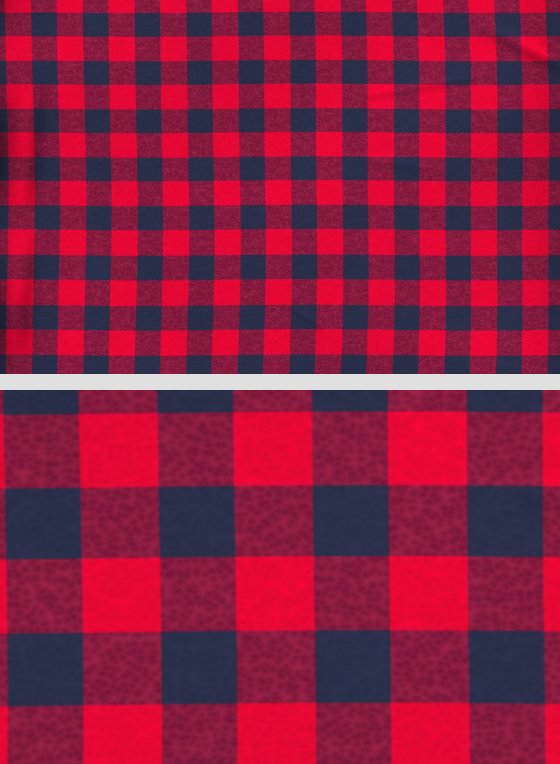
Top: the whole. Bottom: its middle third, enlarged.
Give the GLSL for this texture, as a Shadertoy shader.

```glsl
vec2 hash2(vec2 p) {
    vec3 q = fract(p.xyx * vec3(0.1031, 0.1030, 0.0973));
    q += dot(q, q.yzx + 33.33);
    return fract((q.xx + q.yz) * q.zy);
}

// Distance to the nearest scattered point
float cellular(vec2 p) {
    vec2 cell = floor(p);
    float nearest = 2.0;
    for (int j = -1; j <= 1; j++)
        for (int i = -1; i <= 1; i++) {
            vec2 c = cell + vec2(i, j);
            nearest = min(nearest, length(c + hash2(c) - p));
        }
    return nearest;
}

// Smooth, irregular undulation from layered sines, about -1 to 1
float undulation(vec2 p) {
    float sum = 0.0, amp = 0.5;
    for (int i = 0; i < 4; i++) {
        sum += amp * sin(p.x + 1.7 * sin(p.y)) * cos(p.y * 0.8 + float(i));
        p = mat2(1.5, 1.1, -1.1, 1.5) * p + 2.3;
        amp *= 0.6;
    }
    return sum;
}

// Coverage of a dark band over the first 0.49 of each repeat
float band(float t) {
    float edge = 0.245 - abs(fract(t + 0.255) - 0.5);
    float soft = max(fwidth(t) * 0.8, 0.012);
    return smoothstep(-soft, soft, edge);
}

// Soft crease along a segment: dark on one flank, light on the other
float crease(vec2 p, vec2 a, vec2 b, float width) {
    vec2 dir = normalize(b - a);
    float along = dot(p - a, dir) / length(b - a);
    float across = dot(p - a, vec2(-dir.y, dir.x)) / width;
    float fade = smoothstep(-0.1, 0.3, along) * smoothstep(1.1, 0.7, along);
    return fade * (exp(-across * across) - 0.5 * exp(-pow(across - 1.6, 2.0)));
}

void mainImage(out vec4 fragColor, in vec2 fragCoord) {
    vec2 uv = fragCoord / iResolution.xy;
    vec2 p = fragCoord / iResolution.y;
    float down = 1.0 - uv.y;

    // Check coordinates, bowed a little as the cloth lies
    float u = uv.x * 10.878 - 0.666 + 0.2 * pow(down - 0.55, 2.0);
    float v = down * 7.758 - 0.258 - 0.11 * smoothstep(0.5, 1.0, down);
    u += 0.012 * sin(p.y * 9.0 + p.x * 3.0);
    v += 0.014 * sin(p.x * 7.0 + 2.0) - 0.02 * exp(-uv.x * 12.0) * uv.y;
    float across = band(u), along = band(v);

    // Woven colours: crossing bands are navy, single bands a blend
    vec3 red = vec3(0.91, 0.03, 0.21);
    vec3 maroon = vec3(0.54, 0.11, 0.25);
    vec3 navy = vec3(0.165, 0.185, 0.29);
    float blend = across + along - 2.0 * across * along;

    // Thread flecks, strongest where both yarns show
    float fleck = cellular(p * vec2(125.0, 155.0)) - 0.5;
    float slub = cellular(p * vec2(38.0, 75.0) + 7.0) - 0.5;
    float grain = fleck * 0.8 + slub * 0.45;
    vec3 col = mix(mix(red, maroon, across), mix(maroon, navy, across), along);
    col += blend * grain * vec3(0.14, 0.06, 0.06);
    col *= 1.0 + (1.0 - blend) * grain * 0.09;

    // Broad light, darker toward the left and right edges
    float light = 1.0 + 0.035 * undulation(p * 5.0);
    light -= 0.30 * exp(-uv.x * 28.0) * (0.75 + 0.5 * sin(uv.y * 13.0));
    light -= 0.08 * smoothstep(0.9, 1.0, uv.x);

    // Folds and creases
    light -= 0.17 * crease(p, vec2(0.08, 0.42), vec2(0.115, 0.78), 0.022);
    light -= 0.14 * crease(p, vec2(0.06, 0.05), vec2(0.09, 0.38), 0.020);
    light -= 0.18 * crease(p, vec2(1.28, 0.92), vec2(1.52, 0.80), 0.016);
    light -= 0.10 * crease(p, vec2(0.95, 0.73), vec2(1.30, 0.79), 0.010);
    light -= 0.08 * crease(p, vec2(0.95, 0.57), vec2(1.20, 0.53), 0.012);
    light -= 0.10 * crease(p, vec2(0.76, 0.18), vec2(0.87, 0.11), 0.008);

    fragColor = vec4(clamp(col * light, 0.0, 1.0), 1.0);
}
```
